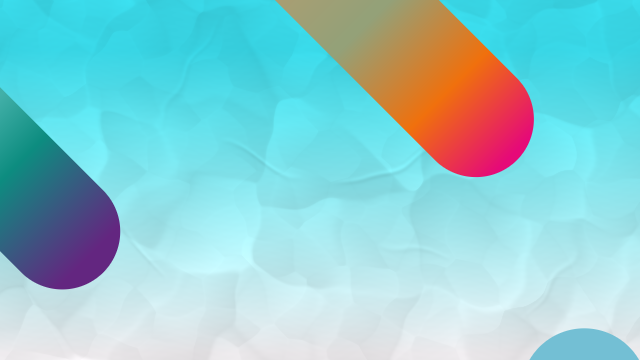
This background is drawn by a WebGL 1 fragment shader. Its source:

```glsl
precision highp float;
// Crumpled paper fading from aqua to off-white, with two gradient capsules and a disc.

uniform vec2 u_resolution;

#define FACET_SCALE 4.2
#define FACET_SHARPNESS 26.0
#define FACET_CONTRAST 0.055
#define RIDGE_CONTRAST 0.035
#define CREASE_WIDTH 0.008
#define CREASE_CONTRAST 0.13
#define WARP 0.013
#define CAPSULE_RADIUS 0.161
#define WARM_END vec2(1.322, 0.669)
#define COOL_END vec2(0.173, 0.357)
#define DISC_CENTER vec2(1.623, -0.088)
#define DISC_RADIUS 0.176

const vec2 AXIS = vec2(-0.70710678, 0.70710678); // capsules run to the upper left

vec2 hash2(vec2 p) {
  vec3 q = fract(vec3(p.xyx) * vec3(0.1031, 0.1030, 0.0973));
  q += dot(q, q.yzx + 33.33);
  return fract((q.xx + q.yz) * q.zy);
}

// Linear blend from a at lo to b at hi
vec3 ramp(vec3 a, vec3 b, float lo, float hi, float x) {
  return mix(a, b, clamp((x - lo) / (hi - lo), 0.0, 1.0));
}

// Bends straight folds into irregular ones
vec2 warp(vec2 p) {
  vec2 w = sin(p.yx * vec2(17.0, 21.0) + vec2(1.0, 4.0));
  w += 0.5 * sin(p.yx * vec2(43.0, 37.0) + p * 19.0);
  return p + WARP * w;
}

// Cellular noise with tilted facets: x is the tone, y the signed ridge
vec2 facets(vec2 p) {
  vec2 cell = floor(p);
  float total = 0.0, squares = 0.0, tone = 0.0;
  for (int j = -1; j <= 1; j++) {
    for (int i = -1; i <= 1; i++) {
      vec2 id = cell + vec2(float(i), float(j));
      vec2 d = p - id - hash2(id);
      vec2 tilt = hash2(id + 71.0) - 0.5;
      float w = exp(-FACET_SHARPNESS * dot(d, d));
      tone += w * (tilt.x * 0.7 + 2.4 * dot(d, tilt));
      total += w;
      squares += w * w;
    }
  }
  tone /= total;
  float ridge = 1.0 - squares / (total * total);
  return vec2(tone, ridge * clamp(tone * 6.0, -1.0, 1.0));
}

// Tapered fold from a to b, lit on one side and shaded on the other
float crease(vec2 p, vec2 a, vec2 b) {
  vec2 along = b - a;
  vec2 d = p - a;
  float h = dot(d, along) / dot(along, along);
  float s = (along.x * d.y - along.y * d.x) / (length(along) * CREASE_WIDTH);
  float taper = max(0.0, 4.0 * h * (1.0 - h));
  return taper * s * exp(-s * s);
}

float paperShade(vec2 p) {
  vec2 q = warp(p);
  vec2 large = facets(q * FACET_SCALE);
  vec2 small = facets((q * mat2(0.8, 0.6, -0.6, 0.8) + 5.0) * FACET_SCALE * 2.3);
  float shade = FACET_CONTRAST * (large.x + 0.45 * small.x);
  shade += RIDGE_CONTRAST * (large.y + 0.35 * small.y);

  // Main folds
  float folds = crease(q, vec2(0.92, 0.47), vec2(1.22, 0.59));
  folds += 0.8 * crease(q, vec2(0.60, 0.60), vec2(0.84, 0.51));
  folds += 0.5 * crease(q, vec2(0.34, 0.37), vec2(0.45, 0.24));
  folds += 0.5 * crease(q, vec2(1.46, 0.11), vec2(1.61, 0.32));
  folds += 0.4 * crease(q, vec2(0.43, 0.64), vec2(0.61, 0.95));
  folds += 0.5 * crease(q, vec2(1.05, 0.34), vec2(1.25, 0.27));

  // Faint fibres
  float fibre = sin(p.y * 310.0 + 3.0 * sin(p.x * 23.0)) * sin(p.x * 71.0 + p.y * 47.0);
  return shade + CREASE_CONTRAST * folds + 0.003 * fibre;
}

// Distance to a capsule with one round end and no far end
float capsule(vec2 d) {
  return length(d - AXIS * max(dot(d, AXIS), 0.0)) - CAPSULE_RADIUS;
}

float coverage(float dist) {
  return clamp(0.5 - dist * u_resolution.y, 0.0, 1.0);
}

void main() {
  vec2 p = gl_FragCoord.xy / u_resolution.y;

  // Paper
  vec3 color = ramp(vec3(0.92, 0.91, 0.92), vec3(0.69, 0.91, 0.93), 0.02, 0.30, p.y);
  color = ramp(color, vec3(0.39, 0.88, 0.92), 0.30, 0.65, p.y);
  color = ramp(color, vec3(0.22, 0.83, 0.89), 0.65, 0.86, p.y);
  color *= 1.0 + paperShade(p);

  // Warm capsule
  vec2 d = p - WARM_END;
  float t = dot(d, AXIS);
  vec3 warm = ramp(vec3(0.90, 0.04, 0.47), vec3(0.94, 0.44, 0.05), -0.14, 0.11, t);
  warm = ramp(warm, vec3(0.58, 0.63, 0.47), 0.11, 0.40, t);
  warm = ramp(warm, vec3(0.66, 0.62, 0.45), 0.42, 0.62, t);
  color = mix(color, warm, coverage(capsule(d)));

  // Cool capsule
  d = p - COOL_END;
  t = dot(d, AXIS);
  vec3 cool = ramp(vec3(0.39, 0.15, 0.50), vec3(0.05, 0.55, 0.50), -0.10, 0.22, t);
  cool = ramp(cool, vec3(0.26, 0.69, 0.66), 0.22, 0.39, t);
  color = mix(color, cool, coverage(capsule(d)));

  // Corner disc
  float disc = length(p - DISC_CENTER) - DISC_RADIUS;
  color = mix(color, vec3(0.45, 0.75, 0.83), coverage(disc));

  gl_FragColor = vec4(color, 1.0);
}
```
